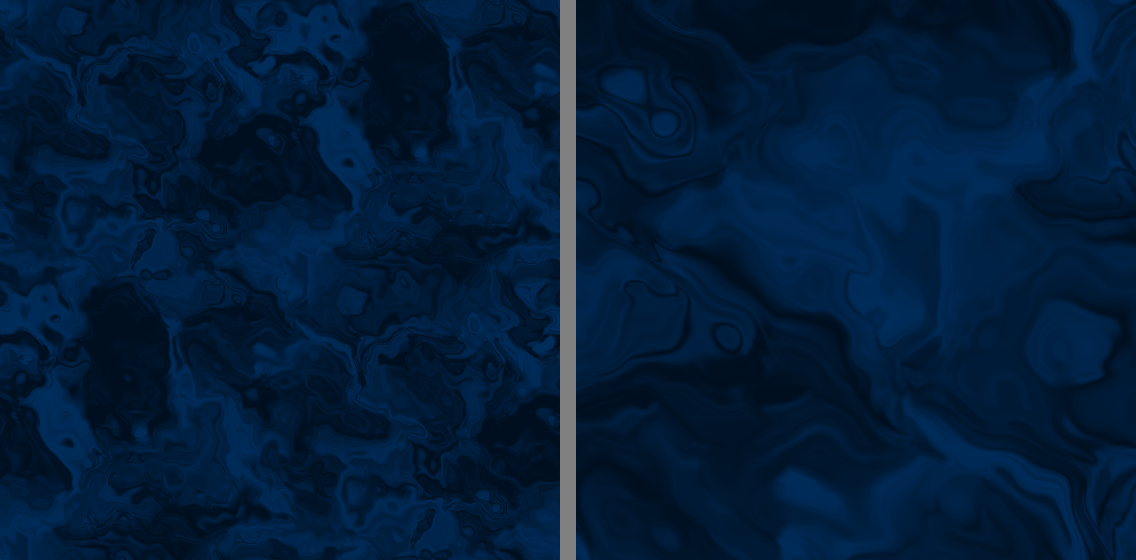
Left, the full canvas; right, a detail of the centre.
Give the GLSL for this texture, as a three.js fragment shader.

```glsl
varying vec2 vUv;

const vec3 DEEP_NAVY = vec3(0.0, 0.058, 0.12);
const vec3 ROYAL_BLUE = vec3(0.0, 0.172, 0.352);

// Sine-free hash: a gradient vector in -1..1 for each lattice point
vec2 hashGradient(vec2 cell, float seed) {
  vec3 h = fract(vec3(cell, seed) * vec3(0.1031, 0.1030, 0.0973));
  h += dot(h, h.yxz + 33.33);
  return fract((h.xx + h.yz) * h.zy) * 2.0 - 1.0;
}

float corner(vec2 cell, vec2 local, vec2 offset, vec2 period, float seed) {
  return dot(hashGradient(mod(cell + offset, period), seed), local - offset);
}

// Gradient noise that wraps after a whole number of cells
float wrapNoise(vec2 p, vec2 period, float seed) {
  vec2 q = p * period + seed * 0.37;
  vec2 cell = floor(q);
  vec2 f = q - cell;
  vec2 w = f * f * f * (f * (f * 6.0 - 15.0) + 10.0);
  float low = mix(corner(cell, f, vec2(0.0, 0.0), period, seed),
                  corner(cell, f, vec2(1.0, 0.0), period, seed), w.x);
  float high = mix(corner(cell, f, vec2(0.0, 1.0), period, seed),
                   corner(cell, f, vec2(1.0, 1.0), period, seed), w.x);
  return mix(low, high, w.y);
}

float fbm(vec2 p, vec2 period, float seed, float gain, int octaves) {
  float sum = 0.0;
  float amplitude = 1.0;
  for (int i = 0; i < 5; i++) {
    if (i >= octaves) break;
    sum += amplitude * wrapNoise(p, period, seed + float(i) * 7.0);
    period *= 2.0;
    amplitude *= gain;
  }
  return sum;
}

// Diagonal axes: the pattern repeats at the tile and at its half-shifted centre
vec2 diagonal(vec2 uv) {
  return vec2(uv.x + uv.y, uv.x - uv.y);
}

vec2 swirl(vec2 uv, vec2 period, vec2 strength, float seed) {
  vec2 p = diagonal(uv);
  vec2 push = vec2(fbm(p, period, seed, 0.5, 3), fbm(p, period, seed + 31.0, 0.5, 3));
  return uv + strength * push;
}

// Thin line along the zero level of a noise field
float crease(float field, float width) {
  return 1.0 - smoothstep(0.0, width, abs(field));
}

void main() {
  // Two folds, stronger sideways, pull the cloth into streaks
  vec2 folded = swirl(vUv, vec2(6.0, 5.0), vec2(0.22, 0.12), 3.0);
  folded = swirl(folded, vec2(7.0, 6.0), vec2(0.17, 0.09), 17.0);
  vec2 p = diagonal(folded);

  // Broad light and dark patches with finer mottling
  float tone = fbm(p, vec2(5.0, 4.0), 53.0, 0.56, 5);
  tone += 0.45 * wrapNoise(diagonal(vUv), vec2(3.0, 2.0), 61.0);

  // Fine dark creases and fainter bright rims, fading in and out
  float veinField = fbm(p, vec2(6.0, 5.0), 71.0, 0.5, 2);
  float presence = smoothstep(-0.2, 0.2, wrapNoise(diagonal(vUv), vec2(4.0, 5.0), 89.0));
  tone -= 0.34 * presence * crease(veinField, 0.08);
  tone += 0.14 * presence * crease(veinField - 0.13, 0.08);

  float light = smoothstep(-0.54, 0.56, tone);
  gl_FragColor = vec4(mix(DEEP_NAVY, ROYAL_BLUE, light), 1.0);
}
```
